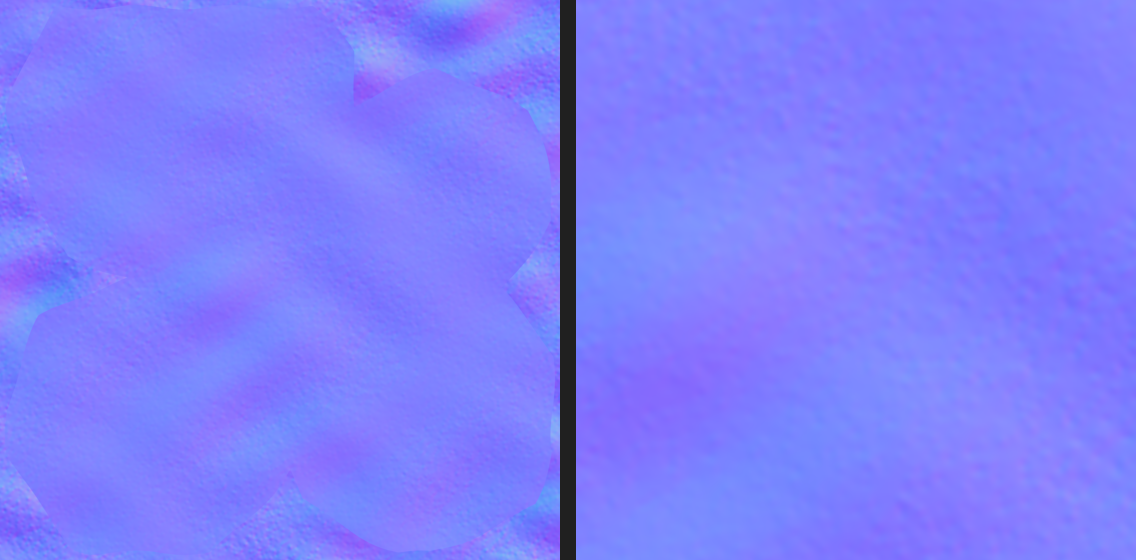
Left: the whole. Right: its middle third, enlarged.
Reproduce this texture map procedurally as a three.js fragment shader.

```glsl
#define WAVE_COUNT 14
#define WAVE_ANGLE 1.76
#define WAVE_SPREAD 2.5
#define PLATE_RELIEF 0.0245
#define RIM_RELIEF 0.053
#define PLATE_GRAIN 0.255
#define RIM_GRAIN 0.58
#define GRAIN_CELLS 136.0
#define EDGE_SOFTNESS 0.0015
#define EDGE_WOBBLE 0.004
#define FACETS 7.0

varying vec2 vUv;

vec3 hash3(vec2 p) {
  vec3 q = vec3(dot(p, vec2(127.1, 311.7)), dot(p, vec2(269.5, 183.3)), dot(p, vec2(419.2, 371.9)));
  return fract(sin(q) * 43758.5453);
}

// Slope of a sum of sine waves whose crests rise gently to the right;
// directions and frequencies are spread evenly, phases are random
vec2 waveSlope(vec2 p, float seed, float lowFreq, float highFreq) {
  vec2 slope = vec2(0.0);
  for (int i = 0; i < WAVE_COUNT; i++) {
    float n = float(i) + 1.0;
    vec3 rnd = hash3(vec2(n, seed));
    float angle = WAVE_ANGLE + (fract(n * 0.618) - 0.5) * WAVE_SPREAD;
    vec2 dir = vec2(cos(angle), sin(angle));
    float freq = mix(lowFreq, highFreq, fract(n * 0.414 + 0.2 * rnd.y));
    slope += dir * cos(dot(p, dir) * freq + rnd.z * 6.2832);
  }
  return slope;
}

// Slope of cellular bumps: one raised or sunken dome per cell
vec2 grainSlope(vec2 p) {
  vec2 cell = floor(p);
  vec2 slope = vec2(0.0);
  for (int y = -1; y <= 1; y++) {
    for (int x = -1; x <= 1; x++) {
      vec2 id = cell + vec2(float(x), float(y));
      vec3 rnd = hash3(id);
      vec2 d = p - id - rnd.xy;
      slope += (rnd.z * 2.0 - 1.0) * d * exp(-4.0 * dot(d, d));
    }
  }
  return slope;
}

// Lobe halfway between a circle and a regular polygon
float lobe(vec2 p, vec2 center, float radius, float turn) {
  vec2 d = p - center;
  float sector = 6.2832 / FACETS;
  float angle = mod(atan(d.y, d.x) + turn, sector) - 0.5 * sector;
  return length(d) * mix(1.0, cos(angle) * 1.05, 0.6) - radius;
}

// Smooth plate of overlapping lobes, cut near the canvas border, negative inside
float plateDistance(vec2 p) {
  float d = lobe(p, vec2(0.52, 0.48), 0.306, 0.1);
  d = min(d, lobe(p, vec2(0.332, 0.785), 0.312, 0.5));
  d = min(d, lobe(p, vec2(0.781, 0.661), 0.208, 0.2));
  d = min(d, lobe(p, vec2(0.749, 0.271), 0.258, 0.7));
  d = min(d, lobe(p, vec2(0.267, 0.251), 0.258, 0.3));
  vec2 border = abs(p - 0.5) - 0.487;
  return max(d, max(border.x, border.y));
}

void main() {
  vec2 p = vUv;

  // Slightly uneven border between plate and rough rim
  vec2 wobble = EDGE_WOBBLE * vec2(sin(p.y * 31.0 + 1.0), sin(p.x * 37.0 + 2.0));
  float rim = smoothstep(-EDGE_SOFTNESS, EDGE_SOFTNESS, plateDistance(p + wobble));

  // Broad undulation, gentle on the plate and tighter on the rim
  vec2 warped = p + 0.012 * sin(p.yx * 17.0 + vec2(0.5, 2.1));
  vec2 plateWaves = PLATE_RELIEF * waveSlope(warped, 3.0, 18.0, 46.0);
  vec2 rimWaves = RIM_RELIEF * waveSlope(warped, 8.0, 24.0, 56.0);
  vec2 slope = mix(plateWaves, rimWaves, rim);

  // Grain in three sizes, patchy in strength
  vec2 grain = 0.9 * grainSlope(p * GRAIN_CELLS)
             + 0.5 * grainSlope(p.yx * GRAIN_CELLS * 0.5 + 19.0).yx
             + 0.15 * grainSlope(p * GRAIN_CELLS * 0.2 + 47.0);
  float patchiness = 0.85 + 0.3 * sin(p.x * 15.0 + 2.0 * sin(p.y * 11.0));
  slope += grain * patchiness * mix(PLATE_GRAIN, RIM_GRAIN, rim);

  // Pack the unit normal into colour
  vec3 normal = normalize(vec3(slope, 1.0));
  gl_FragColor = vec4(normal * 0.5 + 0.5, 1.0);
}
```
